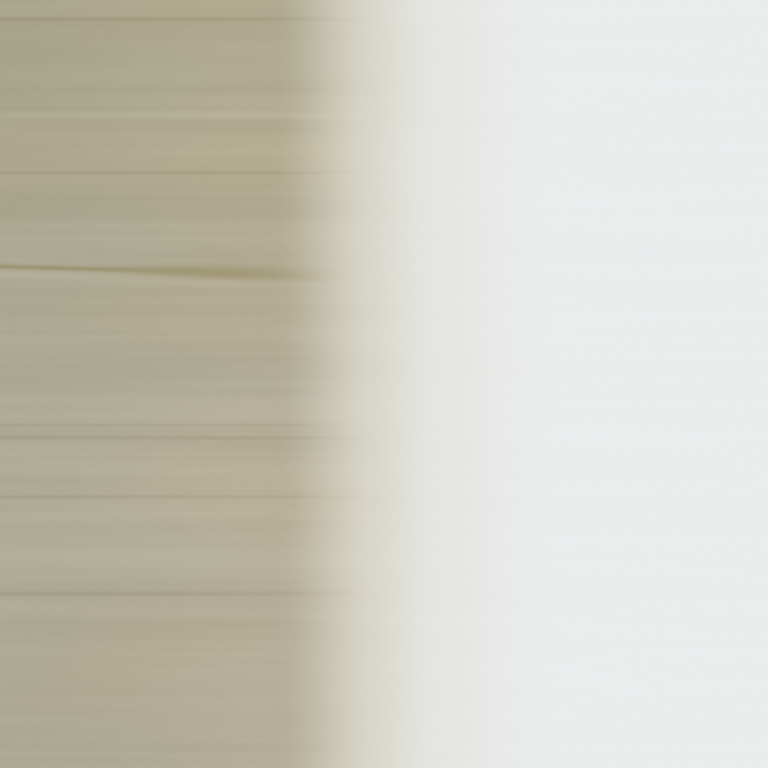
This background is drawn by a Shadertoy shader. Its source:

```glsl
// Brushed khaki streaks on the left melting softly into a pale cool white on the right.

vec2 hashGradient(vec2 cell) {
    vec2 h = vec2(dot(cell, vec2(127.1, 311.7)), dot(cell, vec2(269.5, 183.3)));
    return 2.0 * fract(sin(h) * 43758.545) - 1.0;
}

float gradientNoise(vec2 p) {
    vec2 i = floor(p), f = fract(p);
    vec2 u = f * f * f * (f * (f * 6.0 - 15.0) + 10.0);
    float low = mix(dot(hashGradient(i), f),
                    dot(hashGradient(i + vec2(1, 0)), f - vec2(1, 0)), u.x);
    float high = mix(dot(hashGradient(i + vec2(0, 1)), f - vec2(0, 1)),
                     dot(hashGradient(i + vec2(1, 1)), f - vec2(1, 1)), u.x);
    return mix(low, high, u.y);
}

// Soft horizontal line centred on the given height
float streak(float y, float height, float width) {
    float d = (y - height) / width;
    return exp(-d * d);
}

// Noise stretched along x, summed from broad bands to thin fibres
float brushedGrain(vec2 uv) {
    float sum = 0.0, amplitude = 0.6, frequency = 14.0;
    for (int i = 0; i < 4; i++) {
        sum += amplitude * gradientNoise(vec2(uv.x * 1.6 + float(i) * 7.3, uv.y * frequency));
        frequency *= 2.1;
        amplitude *= 0.85;
    }
    return sum;
}

// Left-to-right colour ramp
vec3 fadeRamp(float x) {
    vec3 color = mix(vec3(0.672, 0.655, 0.570), vec3(0.700, 0.675, 0.585), smoothstep(0.0, 0.36, x));
    color = mix(color, vec3(0.825, 0.812, 0.752), smoothstep(0.355, 0.475, x));
    color = mix(color, vec3(0.892, 0.895, 0.875), smoothstep(0.43, 0.57, x));
    return mix(color, vec3(0.918, 0.925, 0.927), smoothstep(0.51, 0.73, x));
}

void mainImage(out vec4 fragColor, in vec2 fragCoord) {
    vec2 uv = fragCoord / iResolution.xy;

    // Gently uneven fade edge
    float edgeShift = 0.012 * gradientNoise(vec2(3.7, uv.y * 5.0))
                    + 0.008 * gradientNoise(vec2(8.2, uv.y * 24.0));
    vec3 color = fadeRamp(uv.x + edgeShift);
    float cover = 1.0 - smoothstep(0.30, 0.53, uv.x);

    // Brushed grain and broad tint drift
    color += cover * 0.040 * brushedGrain(uv);
    color += cover * vec3(0.012, 0.0, -0.016) * gradientNoise(vec2(uv.x * 3.0, uv.y * 7.0 + 4.0));
    color += cover * mix(vec3(0.014, 0.012, 0.016), vec3(-0.012, -0.012, -0.026),
                         smoothstep(0.3, 1.0, uv.y));

    // Slanted ochre stroke
    float strokeY = 0.653 - 0.028 * uv.x;
    float strokeWidth = 0.003 + 0.006 * smoothstep(0.1, 0.32, uv.x);
    float strokeFade = 1.0 - smoothstep(0.28, 0.48, uv.x);
    color -= vec3(0.062, 0.072, 0.110) * streak(uv.y, strokeY, strokeWidth) * strokeFade;
    color += 0.025 * streak(uv.y, strokeY - 0.012, 0.006) * strokeFade;

    // Fine dark lines and pale bands
    float darkLines = streak(uv.y, 0.775, 0.0025) + streak(uv.y, 0.430, 0.0025)
                    + streak(uv.y, 0.353, 0.0025) + streak(uv.y, 0.227, 0.004)
                    + 0.7 * streak(uv.y, 0.447, 0.002) + streak(uv.y, 0.975, 0.003);
    float paleBands = streak(uv.y, 0.850, 0.005) + 0.6 * streak(uv.y, 0.385, 0.009)
                    + 0.6 * streak(uv.y, 0.280, 0.016);
    color -= cover * vec3(0.040, 0.042, 0.044) * darkLines;
    color += cover * vec3(0.022, 0.027, 0.028) * paleBands;

    // Faint streaks and mottling over the pale side
    color += 0.005 * (1.0 - cover) * gradientNoise(vec2(uv.x * 2.0, uv.y * 50.0));
    color += 0.004 * gradientNoise(uv * vec2(90.0, 110.0));

    fragColor = vec4(clamp(color, 0.0, 1.0), 1.0);
}
```
